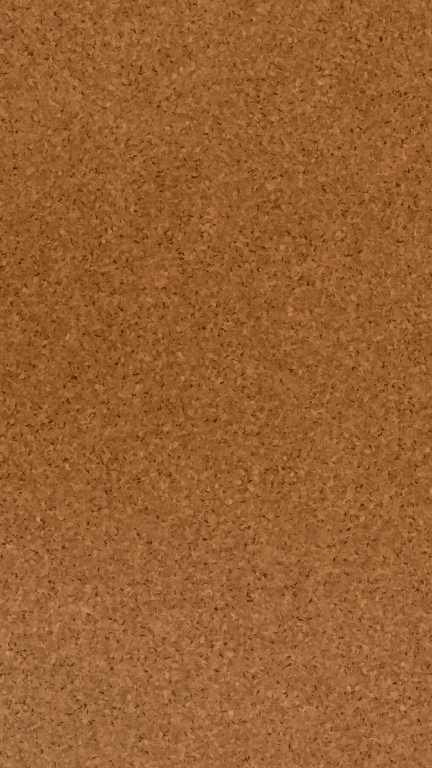
Write a WebGL 2 fragment shader that draws this texture.

```glsl
#version 300 es
precision highp float;
// Pressed cork sheet: ragged Voronoi granules with random tones,
// thin dark bark specks in random directions, and a slow drift of
// light and warmth across the sheet. Four samples smooth each pixel.

#define GRAIN_COUNT 126.0     // granules across the width
#define GRAIN_CONTRAST 0.15
#define SPECK_COUNT 92.0      // speck cells across the width
#define SPECK_CHANCE 0.42
#define SPECK_DEPTH 0.21
#define FIBRE_COUNT 240.0
#define FIBRE_CONTRAST 0.07
#define MOTTLE_CONTRAST 0.02
#define RAGGEDNESS 0.0042     // edge displacement, in widths
#define WARM_CORK vec3(0.588, 0.366, 0.174)
#define DUSTY_CORK vec3(0.615, 0.407, 0.237)
#define TONE_AXIS vec3(1.0, 0.94, 0.82)

uniform vec2 u_resolution;
out vec4 outColor;

// Integer hash: three random values in 0..1 per cell and layer.
vec3 hash3(vec2 cell, int layer) {
    uvec3 v = uvec3(ivec3(ivec2(cell) + 4096, layer));
    v = v * 1664525u + 1013904223u;
    v.x += v.y * v.z; v.y += v.z * v.x; v.z += v.x * v.y;
    v ^= v >> 16u;
    v.x += v.y * v.z; v.y += v.z * v.x; v.z += v.x * v.y;
    return vec3(v >> 8u) / 16777216.0;
}

// Three independent smooth noises in 0..1.
vec3 noise3(vec2 p, int layer) {
    vec2 i = floor(p), f = fract(p);
    f = f * f * (3.0 - 2.0 * f);
    vec3 low = mix(hash3(i, layer), hash3(i + vec2(1, 0), layer), f.x);
    vec3 high = mix(hash3(i + vec2(0, 1), layer), hash3(i + vec2(1, 1), layer), f.x);
    return mix(low, high, f.y);
}

// Rotates v into the frame of a random direction, given as half turns.
vec2 alongDirection(vec2 v, float halfTurns) {
    float a = 3.14159 * halfTurns;
    vec2 d = vec2(cos(a), sin(a));
    return vec2(dot(v, d), dot(v, vec2(-d.y, d.x)));
}

// Tone of the nearest granule: mostly middling, a few pale flakes, dark seams.
float granuleTone(vec2 p) {
    vec2 home = floor(p);
    float nearest = 9.0, second = 9.0, tone = 0.0;
    for (int y = -1; y <= 1; y++)
    for (int x = -1; x <= 1; x++) {
        vec2 cell = home + vec2(x, y);
        vec3 place = hash3(cell, 1), look = hash3(cell, 2);
        vec2 q = alongDirection(p - cell - place.xy, place.z);
        float d = length(q * vec2(0.72, 1.4)) - 0.25 * look.y;
        if (d < nearest) {
            second = nearest;
            nearest = d;
            tone = 0.6 * (look.x + look.z - 1.0) + 0.4 * smoothstep(0.88, 0.98, look.y);
        } else second = min(second, d);
    }
    return tone - 0.3 * (1.0 - smoothstep(0.0, 0.2, second - nearest));
}

// Coverage of thin bark specks.
float barkSpecks(vec2 p) {
    vec2 home = floor(p);
    float cover = 0.0;
    for (int y = -1; y <= 1; y++)
    for (int x = -1; x <= 1; x++) {
        vec2 cell = home + vec2(x, y);
        vec3 place = hash3(cell, 3), look = hash3(cell, 4);
        vec2 q = alongDirection(p - cell - place.xy, place.z);
        float reach = 0.40 * look.y * look.y;
        q.x -= clamp(q.x, -reach, reach);
        float radius = mix(0.07, 0.19, look.z);
        float ink = 1.0 - smoothstep(radius - 0.06, radius + 0.07, length(q));
        cover = max(cover, ink * step(look.x, SPECK_CHANCE) * mix(0.4, 1.0, look.y));
    }
    return cover;
}

// Slow drift: dusty and bright below, dim at the left middle.
vec3 sheetColor(vec2 uv) {
    float dusty = smoothstep(0.58, 0.05, uv.y) * (1.0 - 0.35 * uv.x);
    dusty += 0.4 * smoothstep(0.65, 1.0, uv.y) * (1.0 - uv.x);
    vec2 dim = (uv - vec2(0.0, 0.56)) * vec2(2.0, 4.0);
    float light = 0.008 * smoothstep(0.5, 0.1, uv.y) - 0.025 * exp(-dot(dim, dim));
    return mix(WARM_CORK, DUSTY_CORK, dusty) + light;
}

vec3 cork(vec2 pixel) {
    vec2 p = pixel / u_resolution.x;
    vec3 fibre = noise3(p * FIBRE_COUNT, 5);
    vec2 ragged = p + RAGGEDNESS * (fibre.xy - 0.5);
    float tone = GRAIN_CONTRAST * granuleTone(ragged * GRAIN_COUNT);
    tone += FIBRE_CONTRAST * (fibre.z - 0.5);
    tone += MOTTLE_CONTRAST * (noise3(p * 16.0, 6).x - 0.5);
    tone -= SPECK_DEPTH * barkSpecks(ragged * SPECK_COUNT);
    return sheetColor(pixel / u_resolution) + (tone + 0.018) * TONE_AXIS;
}

void main() {
    vec3 sum = vec3(0.0);
    for (int i = 0; i < 4; i++) {
        vec2 offset = vec2(i & 1, i >> 1) * 0.5 - 0.25;
        sum += cork(gl_FragCoord.xy + offset);
    }
    outColor = vec4(clamp(sum * 0.25, 0.0, 1.0), 1.0);
}
```
